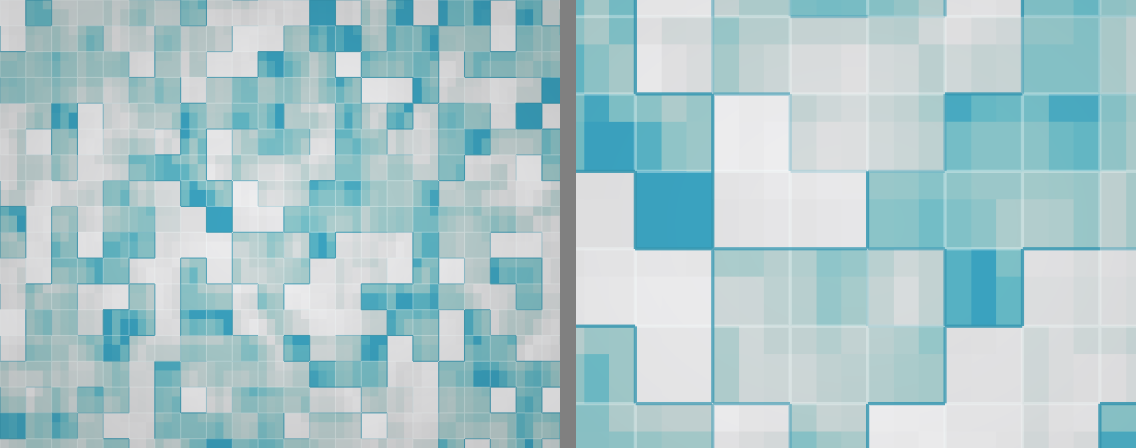
Left, the full canvas; right, a detail of the centre.
Write a WebGL 2 fragment shader that draws this background.

```glsl
#version 300 es
precision highp float;

#define CELLS 21.7        // grid cells across the canvas
#define LINE_WIDTH 0.042  // in cells
#define MERGE 0.42        // chance that a cell joins a neighbour
#define MAIN_WEIGHT 0.82
#define GHOST_WEIGHT 0.25
#define DRIFT 0.10        // strength of the large tone waves
#define TONE_GAIN 1.06
#define TEAL_LINE 0.85
#define LIGHT_LINE 0.32
#define VIGNETTE 0.13

uniform vec2 u_resolution;
out vec4 fragColor;

const vec3 LINE_TEAL = vec3(0.20, 0.57, 0.67);
const vec3 LINE_LIGHT = vec3(0.93, 0.96, 0.96);

const int STOPS = 7;
const float KNOTS[STOPS] = float[](0.0, 0.25, 0.45, 0.64, 0.81, 0.92, 1.0);
const vec3 RAMP[STOPS] = vec3[](
    vec3(0.91, 0.91, 0.915), vec3(0.84, 0.84, 0.845), vec3(0.73, 0.79, 0.79),
    vec3(0.62, 0.76, 0.76), vec3(0.50, 0.73, 0.75), vec3(0.37, 0.69, 0.74),
    vec3(0.22, 0.61, 0.72));

float hash(vec2 p, float seed) {
    vec3 q = fract(vec3(p.xyx + seed * 7.31) * vec3(0.1031, 0.1030, 0.0973));
    q += dot(q, q.yzx + 33.33);
    return fract((q.x + q.y) * q.z);
}

// Tone of one cell; some cells copy the left or lower neighbour
float cellTone(vec2 cell, float seed) {
    float joins = step(hash(cell, seed + 3.0), MERGE);
    float sideways = step(0.5, hash(cell, seed + 5.0));
    return hash(cell - joins * vec2(sideways, 1.0 - sideways), seed);
}

// Four cells around the nearest corner: lower pair, then upper pair
vec4 cornerTones(vec2 corner, float seed) {
    return vec4(cellTone(corner, seed), cellTone(corner + vec2(1, 0), seed),
                cellTone(corner + vec2(0, 1), seed), cellTone(corner + 1.0, seed));
}

float blend(vec4 tones, vec2 side) {
    vec2 row = mix(tones.xz, tones.yw, side.x);
    return mix(row.x, row.y, side.y);
}

// Flat cells with edges one pixel soft
float softCells(vec2 p, float seed, float pixel) {
    vec2 q = p - 0.5;
    vec2 side = clamp((fract(q) - 0.5) / pixel + 0.5, 0.0, 1.0);
    return blend(cornerTones(floor(q), seed), side);
}

vec3 toneColor(float tone) {
    vec3 color = RAMP[0];
    for (int i = 1; i < STOPS; i++) {
        float t = clamp((tone - KNOTS[i - 1]) / (KNOTS[i] - KNOTS[i - 1]), 0.0, 1.0);
        color = mix(color, RAMP[i], t);
    }
    return color;
}

void main() {
    vec2 uv = gl_FragCoord.xy / u_resolution;
    float pixel = CELLS / u_resolution.x;
    vec2 p = (gl_FragCoord.xy - vec2(0.0, u_resolution.y)) * pixel + vec2(0.0, 40.0);

    // Main grid
    vec2 q = p - 0.5;
    vec2 offset = fract(q) - 0.5;
    vec2 side = clamp(offset / pixel + 0.5, 0.0, 1.0);
    vec4 tones = cornerTones(floor(q), 11.0);
    float base = blend(tones, side);

    // Faint shifted grids, weaker over the pale blocks
    float ghost = softCells(p + vec2(0.34, 0.36), 23.0, pixel)
                + softCells(p + vec2(0.66, 0.0), 37.0, pixel) - 1.0;
    ghost *= smoothstep(-0.1, 0.45, base);

    // Large waves, constant within a cell
    vec2 cell = floor(p);
    float drift = sin(cell.x * 0.61 + sin(cell.y * 0.43) * 1.7)
                * sin(cell.y * 0.52 + sin(cell.x * 0.37) * 1.4);

    float tone = MAIN_WEIGHT * (base - 0.5) + GHOST_WEIGHT * ghost + DRIFT * drift;
    vec3 color = toneColor(0.5 + TONE_GAIN * tone);

    // Grid lines: teal between unlike cells, light between similar ones
    vec2 cover = clamp((LINE_WIDTH * 0.5 - abs(offset)) / pixel + 0.5, 0.0, 1.0);
    vec2 contrast = abs(vec2(mix(tones.y - tones.x, tones.w - tones.z, side.y),
                             mix(tones.z - tones.x, tones.w - tones.y, side.x)));
    vec2 teal = smoothstep(0.15, 0.65, contrast);
    vec2 lightLine = cover * (1.0 - teal) * LIGHT_LINE;
    vec2 tealLine = cover * teal * TEAL_LINE;
    color = mix(color, LINE_LIGHT, max(lightLine.x, lightLine.y));
    color = mix(color, LINE_TEAL, max(tealLine.x, tealLine.y));

    // Brighter middle, greyer rim
    float rim = smoothstep(0.0, 0.75, length(uv - 0.5));
    color *= 1.0 + VIGNETTE * (0.35 - rim);

    fragColor = vec4(color, 1.0);
}
```
